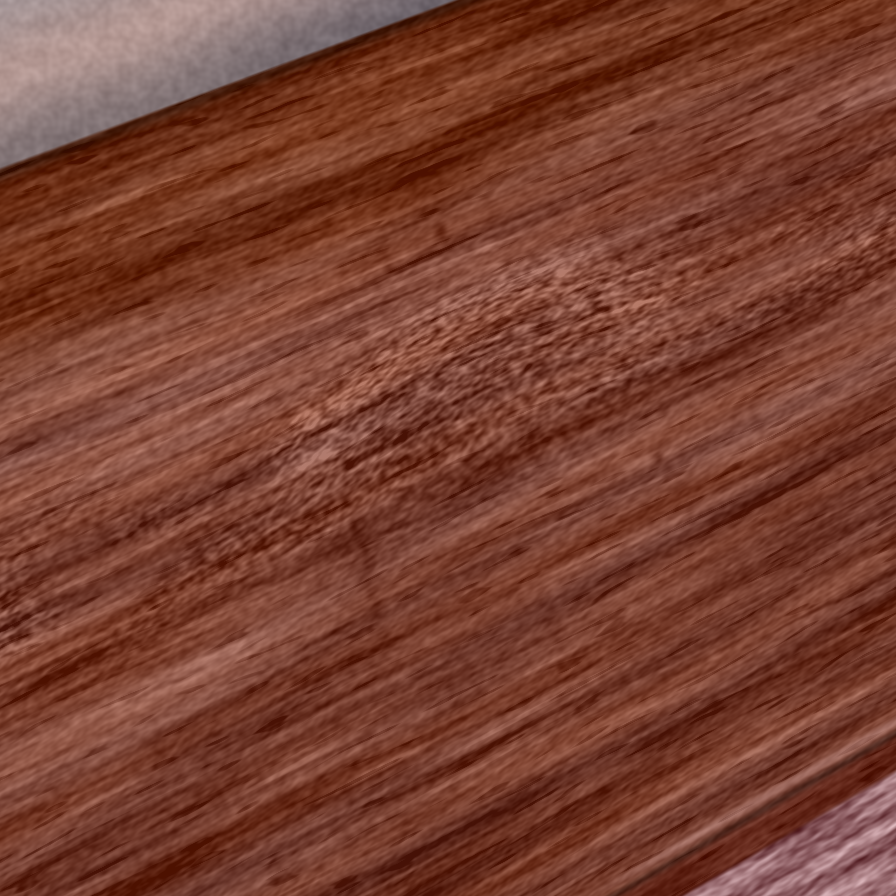
A three.js fragment shader for this texture:

```glsl
varying vec2 vUv;

vec2 hash2(vec2 p) {
  vec3 q = fract(p.xyx * vec3(0.1031, 0.1030, 0.0973));
  q += dot(q, q.yzx + 33.33);
  return fract((q.xx + q.yz) * q.zy);
}

float cornerSlope(vec2 cell, vec2 offset) {
  float angle = 6.2832 * hash2(cell).x;
  return dot(vec2(cos(angle), sin(angle)), offset);
}

float gradientNoise(vec2 p) {
  vec2 i = floor(p), f = fract(p);
  vec2 w = f * f * f * (f * (f * 6.0 - 15.0) + 10.0);
  vec2 e = vec2(0.0, 1.0);
  float low = mix(cornerSlope(i, f), cornerSlope(i + e.yx, f - e.yx), w.x);
  float high = mix(cornerSlope(i + e, f - e), cornerSlope(i + e.yy, f - e.yy), w.x);
  return mix(low, high, w.y);
}

float noise(float along, float across) {
  return gradientNoise(vec2(along, across) + 60.0);
}

// Soft ridge of given half width around zero
float band(float d, float width) {
  return exp(-d * d / (width * width));
}

float woodTone(vec2 uv, float along, float across) {
  // Oval figure that bends the grain slightly
  vec2 oval = vec2((uv.x - 0.53) / 0.19, (across - 0.33) / 0.105);
  float radius = length(oval) + 0.25 * noise(along * 9.0, across * 18.0);
  float inside = exp(-radius * radius);
  float grain = across - 0.025 * inside + 0.006 * noise(along * 3.0, across * 6.0);

  // Long streaks, from broad to hair thin
  float tone = 1.3 * noise(along * 1.2, grain * 10.0);
  tone += 1.5 * noise(along * 1.8, grain * 36.0);
  tone += 1.4 * noise(along * 4.0, grain * 85.0);
  tone += 1.2 * noise(along * 9.0, grain * 170.0);

  // Sparse dark pores and pale threads
  float thread = noise(along * 3.0, grain * 62.0 + 9.0);
  tone -= 0.9 * smoothstep(0.26, 0.42, thread);
  tone += 0.9 * smoothstep(0.28, 0.44, -thread);
  tone -= 1.1 * smoothstep(0.28, 0.42, noise(along * 14.0, grain * 120.0 + 5.0));

  // Short flecks, strongest along the middle belt
  float belt = band(across - 0.31, 0.09);
  float patchy = smoothstep(-0.3, 0.35, noise(along * 5.0, across * 14.0));
  float tilted = grain - 0.13 * along;
  float fleck = noise(along * 42.0, tilted * 120.0) + 0.9 * noise(along * 90.0, tilted * 210.0);
  tone += fleck * (1.0 + 1.9 * max(belt * patchy, inside));

  // Pale speckled rim of the oval and the shadow beneath it
  float rim = band(radius - 0.95, 0.25) * smoothstep(-0.7, 0.5, oval.y + 0.5 * abs(oval.x));
  tone += rim * (0.9 + 1.3 * fleck);
  float shadow = smoothstep(-0.2, 0.25, noise(along * 4.0, 7.0));
  tone -= 0.8 * shadow * band(across - 0.22 - 0.02 * noise(along * 4.0, 2.0), 0.018);

  // Broad light and dark zones
  tone += 0.45 * band(across - 0.45, 0.09) + 0.5 * band(across - 0.14, 0.05);
  tone -= 1.0 * band(across - 0.635, 0.022) + 0.8 * smoothstep(0.72, 0.82, across);
  tone -= 0.4 * smoothstep(0.05, -0.2, across);
  tone += 1.3 * band(across + 0.31, 0.007);

  // Short crack across the grain
  float bend = uv.x - 0.41 + 0.25 * (uv.y - 0.36) + 0.012 * noise(uv.y * 25.0, 3.0);
  tone -= 1.1 * band(bend, 0.008) * band(uv.y - 0.37, 0.06);

  // Scattered dark pits
  for (int i = 0; i < 4; i++) {
    vec2 pit = 0.3 + 0.5 * hash2(vec2(float(i) * 7.0 + 3.0, 11.0));
    tone -= 2.0 * band(length(uv - pit), 0.004 + 0.001 * float(i));
  }
  return tone;
}

void main() {
  // Fanning grain coordinates: across is constant along each grain line
  float across = (vUv.y - 0.508 * vUv.x) / (1.0 - 0.17 * vUv.x);
  float along = vUv.x + 0.45 * vUv.y;

  float tone = woodTone(vUv, along, across);
  vec3 color = vec3(0.467, 0.244, 0.184) + clamp(tone, -2.2, 3.0) * vec3(0.080, 0.080, 0.079);
  color += vec3(0.010, -0.005, -0.040) * smoothstep(0.48, 0.66, across);
  color += vec3(0.035, 0.0, -0.03) * noise(along * 2.0, across * 22.0);

  // Groove with a pale lip along the lower edge
  float groove = smoothstep(-0.388, -0.402, across);
  color = mix(color, vec3(0.38, 0.14, 0.09) + 0.05 * tone, 0.75 * groove);
  float lip = band(across + 0.378, 0.007) * smoothstep(0.6, 0.78, vUv.x);
  color = mix(color, vec3(0.68, 0.48, 0.44) + 0.04 * tone, 0.8 * lip);
  color *= 1.0 - 0.3 * band(across + 0.394, 0.006);

  // Glossy pink strip in the lower corner
  float gloss = noise(along * 5.0, across * 40.0) + 0.6 * noise(along * 18.0, across * 110.0);
  gloss += 0.5 * noise(along * 60.0, across * 160.0);
  vec3 pink = vec3(0.59, 0.41, 0.43) + gloss * vec3(0.34, 0.38, 0.38);
  color = mix(color, pink, smoothstep(-0.440, -0.449, across));

  // Pale grey ledge in the upper corner
  float sheen = band(across - 0.915 - 0.02 * noise(along * 4.0, 5.0), 0.06);
  vec3 ledge = mix(vec3(0.49, 0.44, 0.45), vec3(0.71, 0.60, 0.58), sheen);
  ledge += 0.12 * smoothstep(0.93, 1.0, across);
  ledge -= vec3(0.08, 0.06, 0.04) * smoothstep(0.15, 0.5, vUv.x);
  ledge += 0.06 * gradientNoise(vUv * 55.0) + 0.05 * gradientNoise(vUv * 130.0);
  color *= 1.0 - 0.35 * band(across - 0.807, 0.01);
  color = mix(color, ledge, smoothstep(0.809, 0.814, across));

  gl_FragColor = vec4(color, 1.0);
}
```
